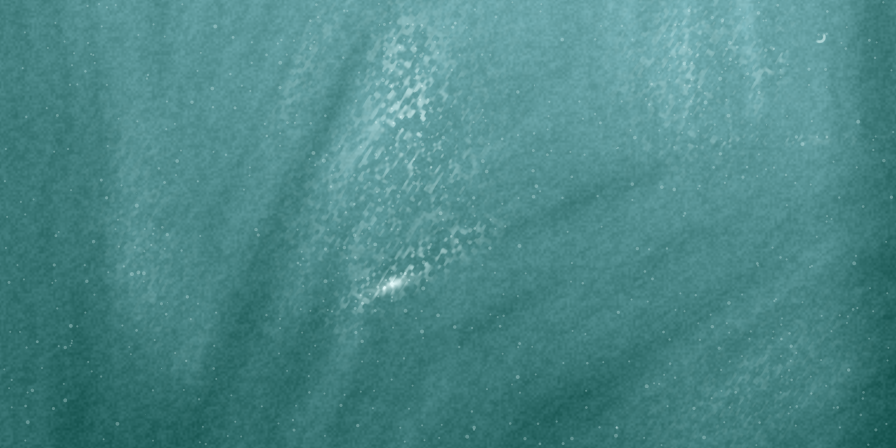
A Shadertoy shader for this texture:

```glsl
// Teal chalkboard with wiped chalk smears, fine grain and scattered dust.

float hash(vec2 p) {
    vec3 q = fract(p.xyx * 0.1031);
    q += dot(q, q.yzx + 33.33);
    return fract((q.x + q.y) * q.z);
}

float noise(vec2 p) {
    vec2 i = floor(p), f = fract(p);
    f = f * f * (3.0 - 2.0 * f);
    return mix(mix(hash(i), hash(i + vec2(1, 0)), f.x),
               mix(hash(i + vec2(0, 1)), hash(i + vec2(1, 1)), f.x), f.y);
}

float fbm(vec2 p) {
    float sum = 0.0, amp = 0.5;
    for (int i = 0; i < 5; i++) {
        sum += amp * noise(p);
        p = p * 2.03 + 17.7;
        amp *= 0.55;
    }
    return sum - 0.53;
}

// Coordinates whose x axis runs along the given angle
vec2 along(vec2 p, float angle) {
    float c = cos(angle), s = sin(angle);
    return vec2(c * p.x + s * p.y, c * p.y - s * p.x);
}

// Long wiping marks in one direction
float streaks(vec2 p, float angle) {
    return fbm(along(p, angle) * vec2(2.0, 13.0) + 40.0);
}

// Soft elongated stain
float smudge(vec2 p, vec2 centre, float angle, vec2 radius) {
    vec2 q = along(p - centre, angle) / radius;
    return exp(-dot(q, q));
}

// Round chalk specks, one candidate per cell
float dust(vec2 p, float cells, float density) {
    vec2 id = floor(p * cells);
    vec2 spot = 0.25 + 0.5 * vec2(hash(id + 11.3), hash(id + 57.1));
    float d = length(fract(p * cells) - spot) / cells;
    float size = mix(0.0015, 0.004, pow(hash(id + 91.7), 4.0));
    return step(1.0 - density, hash(id + 5.9)) * smoothstep(size + 0.002, size - 0.001, d);
}

void mainImage(out vec4 fragColor, in vec2 fragCoord) {
    vec2 p = fragCoord / iResolution.y;
    vec2 bent = p + 0.07 * vec2(fbm(p * 2.5 + 3.0), fbm(p * 2.5 + 29.0));

    // Light from above, darker sides
    float tone = 0.17 + 0.55 * p.y;
    tone -= 0.3 * smoothstep(0.55, 0.0, p.x) + 0.4 * smoothstep(1.8, 2.03, p.x);

    // Broad wiped areas, light then dark
    float upperRight = smudge(bent, vec2(1.54, 0.88), 1.57, vec2(0.28, 0.36));
    float middle = smudge(bent, vec2(0.88, 0.62), 1.1, vec2(0.34, 0.16));
    float leftSweep = smudge(bent, vec2(0.33, 0.45), -1.25, vec2(0.32, 0.11));
    float lowerRight = smudge(bent, vec2(1.7, 0.15), 0.6, vec2(0.25, 0.13));
    tone += 0.26 * upperRight + 0.2 * middle + 0.16 * leftSweep + 0.18 * lowerRight;
    tone -= 0.17 * smudge(bent, vec2(0.6, 0.45), 1.2, vec2(0.4, 0.07));
    tone -= 0.15 * smudge(bent, vec2(0.52, 0.1), 0.6, vec2(0.25, 0.13));
    tone -= 0.13 * smudge(bent, vec2(1.35, 0.16), 0.7, vec2(0.3, 0.15));
    tone -= 0.14 * smudge(bent, vec2(1.22, 0.53), 0.4, vec2(0.3, 0.018));

    // Wiping direction turns from steep on the left to shallow at lower right
    float steep = streaks(bent, 1.15);
    float upright = streaks(bent, 1.6);
    float shallow = streaks(bent, 0.6);
    float wipe = mix(steep, shallow, smoothstep(0.8, 1.3, p.x));
    wipe = mix(wipe, upright, max(smoothstep(0.5, 0.8, p.y) * smoothstep(1.0, 1.4, p.x),
                                  smoothstep(0.5, 0.2, p.x)));
    tone += 0.45 * wipe + 0.16 * fbm(p * 3.0 + 70.0);

    // Fine surface grain
    tone += 0.2 * (noise(p * 190.0) - 0.5) + 0.14 * (noise(along(p, 0.6) * vec2(60.0, 110.0)) - 0.5);

    // Rough chalk residue
    float chalk = 0.75 * smudge(bent, vec2(0.93, 0.77), 1.75, vec2(0.2, 0.07));
    chalk += 0.5 * middle + 0.35 * smudge(bent, vec2(0.69, 0.87), 1.1, vec2(0.17, 0.04));
    chalk += 0.55 * smudge(bent, vec2(1.55, 0.86), 1.57, vec2(0.2, 0.16));
    chalk += 0.5 * smudge(bent, vec2(1.73, 0.87), 1.2, vec2(0.09, 0.03));
    chalk += 0.45 * smudge(bent, vec2(1.7, 0.69), 0.05, vec2(0.24, 0.012));
    chalk += 0.9 * smudge(bent, vec2(0.93, 0.39), 0.6, vec2(0.16, 0.035));
    chalk += 0.2 * leftSweep + 0.25 * lowerRight;
    float crumbs = smoothstep(0.42, 0.95, noise(along(p, 1.0) * vec2(85.0, 140.0)) + 0.7 * wipe);
    float white = 0.55 * chalk * crumbs;

    // Brightest chalk hit
    float hit = smudge(p, vec2(0.875, 0.365), 0.35, vec2(0.045, 0.014));
    white += hit * (0.35 + 0.7 * noise(p * 120.0));

    // Small dent with a lit lower rim
    vec2 dent = p - vec2(1.83, 0.917);
    float rim = smoothstep(0.005, 0.001, abs(length(dent) - 0.01));
    white += 0.6 * rim * smoothstep(0.004, -0.008, dent.y - dent.x);

    // Loose dust, denser on the residue
    white += 0.3 * dust(p, 28.0, 0.16) + 0.28 * dust(p + 3.7, 60.0, 0.03 + 0.3 * min(chalk, 1.0));

    vec3 board = mix(vec3(0.16, 0.40, 0.39), vec3(0.46, 0.69, 0.71), clamp(tone, -0.25, 1.25));
    vec3 color = mix(board, vec3(0.88, 0.97, 0.97), clamp(white, 0.0, 1.0));
    fragColor = vec4(color, 1.0);
}
```
